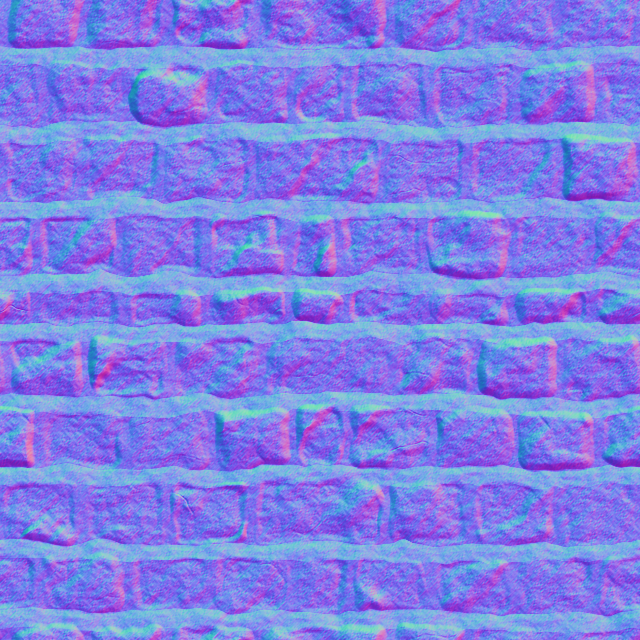
Reproduce this texture map procedurally as a Shadertoy shader.

```glsl
const float ROW_EDGES[10] = float[10](.0326, .141, .259, .371, .484, .560, .676, .796, .914, 1.0326);
// Joints of the two alternating courses: one holds a wide stone, one a narrow stone
const float WIDE_JOINTS[10] = float[10](.005, .134, .264, .400, .607, .740, .874, 1.005, 1.134, 1.264);
const float NARROW_JOINTS[10] = float[10](.062, .195, .326, .454, .540, .671, .803, .930, 1.062, 1.195);

float hash(vec2 p) {
    vec3 q = fract(p.xyx * vec3(.1031, .1030, .0973));
    q += dot(q, q.yzx + 33.33);
    return fract((q.x + q.y) * q.z);
}

// Value noise that tiles over the unit square
float tileNoise(vec2 p, vec2 period) {
    p *= period;
    vec2 cell = floor(p), f = fract(p);
    f = f * f * (3. - 2. * f);
    vec2 a = mod(cell, period), b = mod(cell + 1., period);
    return mix(mix(hash(a), hash(vec2(b.x, a.y)), f.x),
               mix(hash(vec2(a.x, b.y)), hash(b), f.x), f.y);
}

vec2 diagonal(vec2 p) {
    return vec2(p.x + p.y, p.y - p.x);
}

// Octaves of slanted, slightly stretched noise
float grain(vec2 p) {
    float sum = 0., amplitude = .0042;
    vec2 frequency = vec2(24., 36.);
    for (int i = 0; i < 4; i++) {
        sum += amplitude * tileNoise(i % 2 == 0 ? p : diagonal(p), frequency);
        amplitude *= .6;
        frequency *= 2.;
    }
    return sum;
}

// Returns offset from the span centre, half length and span index
vec3 findSpan(float x, float edges[10]) {
    x = edges[0] + fract(x - edges[0]);
    vec3 span = vec3(0., .05, 0.);
    for (int i = 0; i < 9; i++) {
        if (x >= edges[i] && x < edges[i + 1]) {
            float middle = .5 * (edges[i] + edges[i + 1]);
            span = vec3(x - middle, edges[i + 1] - middle, float(i));
        }
    }
    return span;
}

float roundedBox(vec2 p, vec2 halfSize, float radius) {
    vec2 q = abs(p) - halfSize + radius;
    return length(max(q, 0.)) + min(max(q.x, q.y), 0.) - radius;
}

vec2 wobble(vec2 p, float frequency, float amount) {
    vec2 period = vec2(frequency);
    return amount * (vec2(tileNoise(p, period), tileNoise(p + .37, period)) - .5);
}

// Faces lean outward toward the top; mortar slopes back from a groove under each stone
float courseLean(float offset, float halfHeight) {
    float groove = .011, shoulder = .017;
    float low = groove - halfHeight, high = halfHeight - shoulder;
    float face = mix(-1., 1., clamp((offset - low) / (high - low), 0., 1.));
    float fade = min((offset + halfHeight) / groove, (halfHeight - offset) / shoulder);
    return .0058 * face * clamp(fade, 0., 1.);
}

// Chipped diagonal planes and thin broken cracks on a stone face
float chippedFace(vec2 p, float wear) {
    vec2 rough = p + wobble(p, 31., .016) + wobble(p, 83., .006);
    float dents = smoothstep(.32, .66, tileNoise(diagonal(rough), vec2(7., 15.)));
    float chips = smoothstep(.3, .7, tileNoise(rough, vec2(17., 26.)));
    float crackLine = abs(tileNoise(rough, vec2(11., 17.)) - .5);
    float cracks = smoothstep(.05, 0., crackLine) * smoothstep(.2, .8, chips);
    return wear * (.0115 * dents + .0045 * chips - .0009 * cracks);
}

float wallHeight(vec2 p) {
    vec2 q = p + wobble(p, 7., .007) + wobble(p, 19., .011) + wobble(p, 59., .005);
    vec3 row = findSpan(q.y, ROW_EDGES);
    float shift = .014 * (hash(vec2(row.z, 7.)) - .5);
    vec3 column;
    if (mod(row.z + step(4.5, row.z), 2.) > .5) column = findSpan(q.x + shift, WIDE_JOINTS);
    else column = findSpan(q.x + shift, NARROW_JOINTS);

    // Each stone gets its own size, prominence and chips
    vec2 id = vec2(column.z, row.z) + 3.;
    float sizeSeed = hash(id), wearSeed = hash(id + 31.);
    vec2 halfSize = vec2(column.y, row.y) - vec2(.006, .010) - .003 * sizeSeed;
    float edge = roundedBox(vec2(column.x, row.x), halfSize, .016);
    float rim = smoothstep(.003, -.004, edge);
    float dome = smoothstep(.004, -.026, edge);

    float height = courseLean(row.x, row.y);
    height += rim * mix(.0006, .0018, wearSeed) + dome * mix(.0025, .005, sizeSeed);
    float faceMask = smoothstep(.003, -.012, edge);
    float chipHeight = chippedFace(p + vec2(sizeSeed, wearSeed), mix(.35, 1.3, wearSeed));
    height += faceMask * (chipHeight - .006);

    // Lumpy mortar and overall grit
    height += .006 * (1. - faceMask) * tileNoise(p, vec2(21., 27.));
    return height + grain(p) * mix(.85, 1.15, faceMask);
}

vec3 surfaceNormal(vec2 p, float sampleStep) {
    float here = wallHeight(p);
    vec2 slope = vec2(wallHeight(p + vec2(sampleStep, 0.)) - here,
                      wallHeight(p + vec2(0., sampleStep)) - here) / sampleStep;
    return normalize(vec3(-slope, 1.));
}

void mainImage(out vec4 fragColor, in vec2 fragCoord) {
    vec2 uv = fragCoord / iResolution.xy;
    float encodeScale = .44;
    fragColor = vec4(.5 + encodeScale * surfaceNormal(uv, .0012), 1.);
}
```
